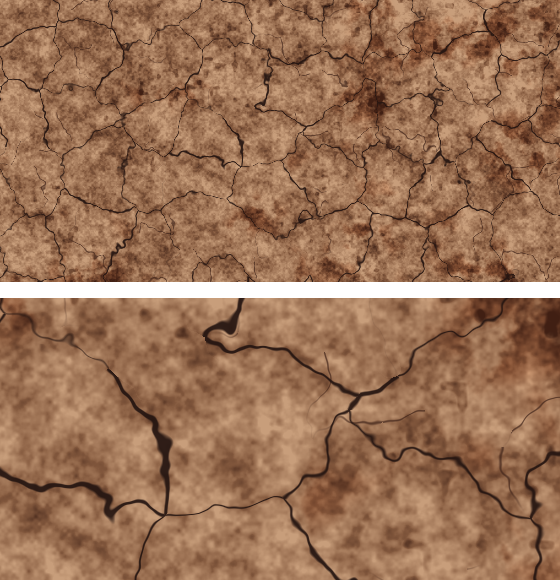
Top, the full canvas; bottom, a detail of the centre.
This texture is drawn by a Shadertoy shader. Its source:

```glsl
float hash(vec2 p) {
    return fract(sin(dot(p, vec2(127.1, 311.7))) * 43758.5);
}

vec2 hash2(vec2 p) {
    return vec2(hash(p), hash(p + 57.3));
}

float noise(vec2 p) {
    vec2 i = floor(p), f = fract(p);
    f = f * f * (3.0 - 2.0 * f);
    return mix(mix(hash(i), hash(i + vec2(1, 0)), f.x),
               mix(hash(i + vec2(0, 1)), hash(i + vec2(1, 1)), f.x), f.y);
}

float fbm(vec2 p) {
    float sum = 0.0, amp = 0.5;
    for (int i = 0; i < 5; i++) {
        sum += amp * noise(p);
        p = mat2(1.6, 1.2, -1.2, 1.6) * p + 17.3;
        amp *= 0.5;
    }
    return sum / 0.969;
}

// Voronoi border: x = distance to the nearest edge, y = random value of that edge
vec2 cellEdge(vec2 p) {
    vec2 cell = floor(p), nearId = cell, nearPos = vec2(0);
    float best = 9.0;
    for (int y = -1; y <= 1; y++)
    for (int x = -1; x <= 1; x++) {
        vec2 id = cell + vec2(x, y);
        vec2 r = id + 0.08 + 0.84 * hash2(id) - p;
        if (dot(r, r) < best) {
            best = dot(r, r);
            nearId = id;
            nearPos = r;
        }
    }
    vec2 edge = vec2(9.0, 0.0);
    for (int y = -2; y <= 2; y++)
    for (int x = -2; x <= 2; x++) {
        if (x == 0 && y == 0) continue;
        vec2 id = nearId + vec2(x, y);
        vec2 r = id + 0.08 + 0.84 * hash2(id) - p;
        float d = dot(0.5 * (nearPos + r), normalize(r - nearPos));
        if (d < edge.x) edge = vec2(d, hash(nearId + id + 0.37));
    }
    return edge;
}

void mainImage(out vec4 fragColor, in vec2 fragCoord) {
    vec2 p = fragCoord / iResolution.y;
    float across = fragCoord.x / iResolution.x;
    float soft = max(0.7 / iResolution.y, 0.0016);

    // Jagged wandering of the crack lines
    vec2 warp = 0.17 * (vec2(fbm(p * 6.0), fbm(p * 6.0 + 41.0)) - 0.5);
    warp += 0.014 * (vec2(noise(p * 48.0), noise(p * 48.0 + 23.0)) - 0.5);
    vec2 q = p + warp;

    // Main cracks, each with its own width
    vec2 edge = cellEdge(q * 4.7 + 3.0);
    float dist = edge.x / 4.7;
    float width = mix(0.0010, 0.0036, edge.y * edge.y) * (0.6 + 0.8 * noise(p * 14.0));
    float present = smoothstep(0.06, 0.16, edge.y);
    float crack = present * (1.0 - smoothstep(width - soft, width + soft, dist));
    float halo = present * exp(-dist * 100.0);

    // Broken hairline cracks
    vec2 fine = cellEdge(q * 7.9 + 19.0);
    float hairMask = smoothstep(0.5, 0.75, fine.y) * smoothstep(0.4, 0.62, noise(p * 6.0 + 8.0));
    float hair = hairMask * (1.0 - smoothstep(0.0, 0.001 + soft, fine.x / 7.9));

    // Mottled soil with pale flakes, pits and grain
    float tone = 0.72 + 0.42 * (fbm(p * 3.0 + 11.0) - 0.5);
    tone += 0.75 * (fbm(p * 17.0 + 5.0) - 0.5) + 0.7 * (fbm(p * 42.0 + 9.0) - 0.5);
    tone += 0.36 * (noise(p * 125.0) - 0.5) + 0.2 * (noise(p * 230.0) - 0.5);
    tone += 0.12 * smoothstep(0.54, 0.7, fbm(p * 27.0 + 31.0));
    tone -= 0.35 * smoothstep(0.74, 0.9, noise(p * 48.0)) * smoothstep(0.4, 0.6, fbm(p * 4.0 + 3.0));
    tone += 0.06 * (p.y - 0.5) - 0.16 * halo;

    // Rusty stains in ragged fragments, denser on the right
    float stain = smoothstep(0.52, 0.72, fbm(p * 4.6 + 71.0) + 0.22 * (across - 0.65));
    stain *= smoothstep(0.4, 0.62, fbm(p * 21.0 + 47.0));
    tone -= 0.45 * stain;

    // Colour ramp from dark earth to pale dust
    vec3 color = mix(vec3(0.25, 0.135, 0.09), vec3(0.53, 0.36, 0.25), smoothstep(-0.15, 0.6, tone));
    color = mix(color, vec3(0.76, 0.595, 0.46), clamp((tone - 0.46) / 0.56, 0.0, 1.1));
    color *= mix(vec3(1), vec3(1.0, 0.89, 0.82), stain);

    // Open cracks
    color = mix(color, vec3(0.25, 0.14, 0.10), 0.7 * hair);
    color = mix(color, vec3(0.14, 0.08, 0.065), 0.92 * crack);
    fragColor = vec4(color, 1.0);
}
```
